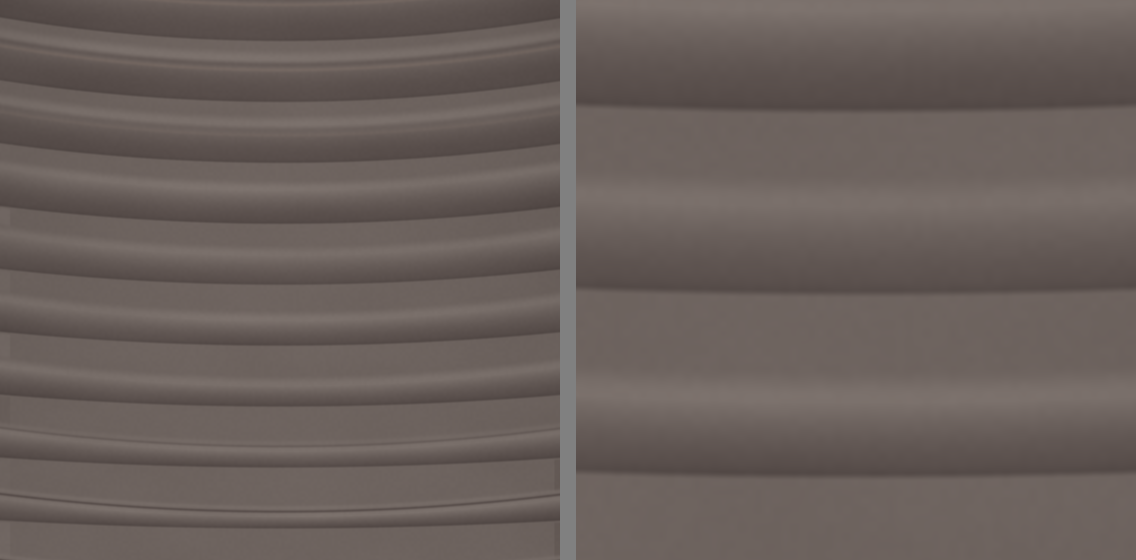
Left: the whole. Right: its middle third, enlarged.
Give the GLSL for this texture, as a three.js fragment shader.

```glsl
varying vec2 vUv;

const vec3 SHADOW = vec3(0.335, 0.295, 0.283);
const vec3 BODY = vec3(0.430, 0.390, 0.372);
const vec3 SHEEN = vec3(0.484, 0.444, 0.424);
const vec3 RIM = vec3(0.465, 0.412, 0.385);

const float SOFT = 0.0028;

float hash(vec2 p) {
  vec3 q = fract(vec3(p.xyx) * 0.1031);
  q += dot(q, q.yzx + 33.33);
  return fract((q.x + q.y) * q.z);
}

float noise(vec2 p) {
  vec2 cell = floor(p);
  vec2 f = fract(p);
  f = f * f * (3.0 - 2.0 * f);
  float low = mix(hash(cell), hash(cell + vec2(1.0, 0.0)), f.x);
  float high = mix(hash(cell + vec2(0.0, 1.0)), hash(cell + 1.0), f.x);
  return mix(low, high, f.y);
}

// Soft line of half-width w around zero distance
float softLine(float d, float w) {
  return exp(-d * d / (w * w));
}

// Depth from the top of a slat's ridge; bow is 0 mid-canvas, 1 at the sides
float ridgeDepth(float k, float bow) {
  return 0.107 + 0.1165 * k - (0.043 - 0.0017 * k) * bow;
}

// Depth of a slat's lower lip, on a slightly tighter pitch than the ridges
float lipDepth(float k, float bow) {
  return 0.182 + 0.1088 * k - (0.038 - 0.0034 * k) * bow;
}

vec3 slatColor(float depth, float k, float bow, float x) {
  float ridge = ridgeDepth(k, bow);
  float lip = lipDepth(k, bow);
  float d = depth - ridge;
  float t = clamp(d / max(lip - ridge, 0.008), 0.0, 1.0);
  float upper = 1.0 - smoothstep(0.0, 3.0, k);
  float lower = smoothstep(5.0, 7.0, k);

  // Flat face rising into the lit ridge
  float streak = noise(vec2(x * 5.0, k * 7.3));
  float lit = smoothstep(-0.020, -0.003, d) * (0.75 + 0.3 * streak);
  vec3 color = mix(BODY, SHEEN, lit);

  // Rounded underside falling into shadow
  float falloff = 1.0 - pow(1.0 - t, mix(1.5, 2.3, upper));
  color = mix(color, SHADOW, falloff * (0.88 + 0.12 * streak));
  color *= 1.0 - 0.06 * softLine(depth - lip, 0.005);

  // Double rim on the upper slats
  float rimFade = 1.0 - smoothstep(0.0, 2.0, k);
  color = mix(color, SHADOW, 0.45 * rimFade * softLine(d - 0.009, 0.005));
  color = mix(color, RIM, 0.7 * rimFade * softLine(d - 0.018, 0.0035));

  // Fine groove above the ridge on the lower slats
  color = mix(color, SHADOW, 0.85 * lower * softLine(d + 0.009, 0.0028));
  color = mix(color, SHEEN, 0.5 * lower * softLine(d + 0.016, 0.004));
  return color;
}

// Uneven worn strips where the slats meet the sides
float sideWear(float x, float depth, float k, float bow) {
  float face = smoothstep(lipDepth(k - 1.0, bow), lipDepth(k - 1.0, bow) + 0.006, depth)
    * (1.0 - smoothstep(-0.022, -0.012, depth - ridgeDepth(k, bow)));
  float left = 1.0 - smoothstep(0.016, 0.020, x);
  float right = smoothstep(0.988, 0.992, x) * step(6.5, k);
  float tint = mix(-0.025, 0.035, hash(vec2(k, 4.0)));
  return face * (left * tint * smoothstep(1.0, 3.0, k) - 0.03 * right);
}

void main() {
  float x = vUv.x;
  float depth = 1.0 - vUv.y;
  float side = (x - 0.505) * 2.0;
  float bow = side * side;
  vec3 color = BODY;

  // Each slat starts at the lip of the one above
  for (int i = -1; i <= 8; i++) {
    float k = float(i);
    float start = lipDepth(k - 1.0, bow);
    float cover = smoothstep(-SOFT, SOFT, depth - start);
    vec3 slat = slatColor(depth, k, bow, x) + sideWear(x, depth, k, bow);
    color = mix(color, slat, cover);
  }

  // Dimmer sides and faint surface mottling
  color *= 1.0 - 0.06 * bow * (1.0 - 0.5 * depth);
  color += 0.010 * (noise(vec2(x * 9.0, depth * 24.0)) - 0.5);
  color += 0.008 * (noise(vUv * 190.0) - 0.5);
  gl_FragColor = vec4(color, 1.0);
}
```
